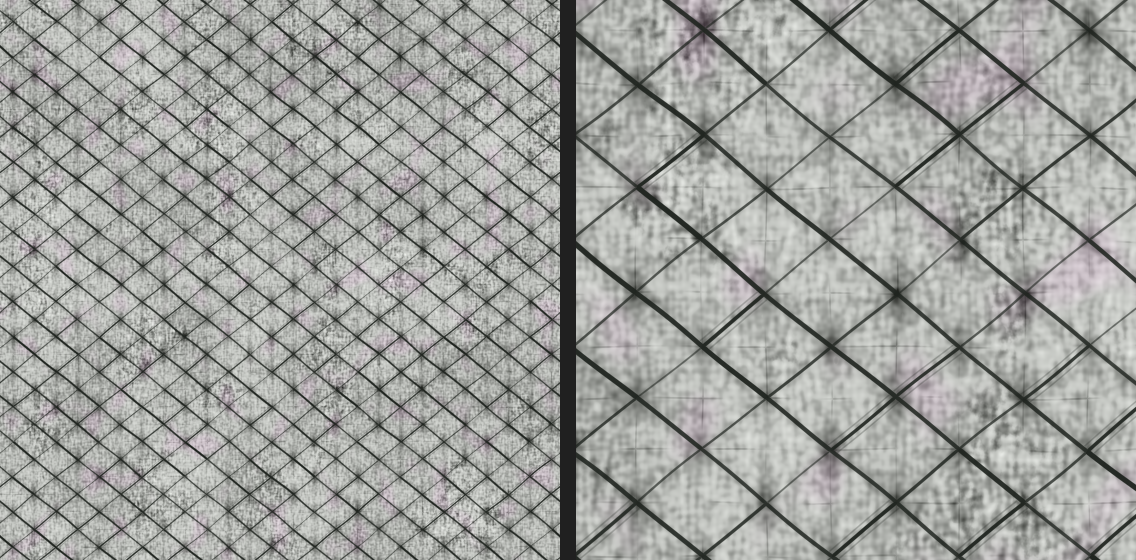
Left, the full canvas; right, a detail of the centre.
This texture is drawn by a WebGL 1 fragment shader. Its source:

```glsl
precision highp float;
// Weathered grey diamond slates: two families of diagonal joints form a lattice.
// Each joint has its own weight, soot streaks hang on the crossings, and
// wrapping gradient noise adds fibres, mottling and broad stains.

uniform vec2 u_resolution;

const vec2 REPEATS = vec2(13.0, 16.0);      // diamonds across and down
const vec2 PHASE = vec2(0.305, 0.375);      // position of the first crossing
const float HEAVY_WIDTH = 0.00125;          // half widths, in canvas units
const float LIGHT_WIDTH = 0.00075;
const float SHADOW_REACH = 0.0045;
const float SHADOW_DEPTH = 0.13;
const float WOBBLE = 0.045;
const float BASE_TONE = 0.745;
const float TILE_VARIATION = 0.05;
const float STREAK_DEPTH = 0.34;
const float STAIN_DEPTH = 0.32;
const float GRAIN_DEPTH = 0.25;
const float HAIRLINE_DEPTH = 0.13;
const vec3 JOINT_COLOR = vec3(0.12, 0.14, 0.12);
const vec3 SLATE_TINT = vec3(0.0, 0.010, -0.008);
const vec3 PLUM_TINT = vec3(0.025, -0.025, 0.020);

float hash(vec2 p) {
  return fract(sin(dot(p, vec2(127.1, 311.7))) * 43758.545);
}

// Random value per lattice element, repeating with the canvas
float latticeHash(vec2 p, float seed) {
  return hash(mod(p + 0.125, REPEATS) + seed);
}

float cornerSlope(vec2 cell, vec2 offset, vec2 period) {
  float angle = 6.28318 * hash(mod(cell + 0.5, period) + period.yx * 0.37);
  return dot(vec2(cos(angle), sin(angle)), offset);
}

// Gradient noise that wraps after a whole number of cells
float noise(vec2 uv, vec2 period) {
  vec2 p = uv * period;
  vec2 i = floor(p), f = fract(p);
  vec2 w = f * f * f * (f * (f * 6.0 - 15.0) + 10.0);
  vec2 e = vec2(1.0, 0.0);
  return mix(
    mix(cornerSlope(i, f, period), cornerSlope(i + e, f - e, period), w.x),
    mix(cornerSlope(i + e.yx, f - e.yx, period),
        cornerSlope(i + 1.0, f - 1.0, period), w.x), w.y);
}

float fbm(vec2 uv, vec2 period) {
  float sum = 0.0, gain = 1.0;
  for (int i = 0; i < 5; i++) {
    sum += gain * noise(uv, period);
    period *= 2.0;
    gain *= 0.6;
  }
  return sum;
}

float nearest(float x) { return floor(x + 0.5); }

float stroke(float dist, float halfWidth, float pixel) {
  return 1.0 - smoothstep(halfWidth - 0.6 * pixel, halfWidth + 0.8 * pixel, dist);
}

// Lattice position of a point given in diagonal coordinates
vec2 fromDiagonals(float a, float b) { return 0.5 * vec2(a + b, a - b); }

void main() {
  vec2 uv = gl_FragCoord.xy / u_resolution;
  float pixel = 1.0 / min(u_resolution.x, u_resolution.y);
  vec2 warp = vec2(noise(uv, vec2(11.0)), noise(uv, vec2(14.0)));
  vec2 g = uv * REPEATS - PHASE + WOBBLE * warp;

  // Diagonal coordinates: joints lie on whole numbers
  float a = g.x + g.y, b = g.x - g.y;
  float scale = length(REPEATS);
  float heavyDist = abs(a - nearest(a)) / scale;
  float lightDist = abs(b - nearest(b)) / scale;
  float heavyRand = latticeHash(fromDiagonals(nearest(a), floor(b) + 0.5), 3.0);
  float lightRand = latticeHash(fromDiagonals(floor(a) + 0.5, nearest(b)), 7.0);
  float tileRand = latticeHash(fromDiagonals(floor(a) + 0.5, floor(b) + 0.5), 11.0);

  // Joints, with a faint doubled edge on some of them
  float heavy = stroke(heavyDist, HEAVY_WIDTH * mix(0.7, 1.3, heavyRand), pixel);
  float light = stroke(lightDist, LIGHT_WIDTH * mix(0.6, 1.4, lightRand), pixel);
  float doubled = stroke(abs(lightDist - 0.0035), 0.0004, pixel) * step(0.75, lightRand);
  float joint = max(heavy * mix(0.75, 1.0, heavyRand), light * mix(0.55, 0.95, lightRand));
  joint = max(joint, 0.25 * doubled);
  float shadow = exp(-heavyDist / SHADOW_REACH) + 0.6 * exp(-lightDist / SHADOW_REACH);

  // Fibres, mottling and stains
  float fibres = noise(uv, vec2(251.0, 67.0)) + 0.5 * noise(uv, vec2(83.0, 239.0));
  float speckle = noise(uv, vec2(233.0)) + 0.6 * noise(uv, vec2(120.0));
  float stains = fbm(uv, vec2(5.0));
  float patches = smoothstep(0.0, 0.5, fbm(uv, vec2(9.0, 7.0)));
  float mottle = smoothstep(0.0, 0.45, fbm(uv, vec2(47.0, 41.0)));

  // Soot streaks above and below each crossing
  float column = nearest(2.0 * g.x);
  float row = nearest(g.y - 0.5 * column) + 0.5 * column;
  float sootRand = latticeHash(vec2(0.5 * column, row), 19.0);
  float across = (2.0 * g.x - column) / (0.10 + 0.06 * sootRand);
  float along = (g.y - row) / 0.27;
  float run = 0.25 * smoothstep(-0.1, 0.4, noise(uv, vec2(26.0, 9.0)));
  float soot = exp(-across * across) * (exp(-along * along) * mix(0.25, 1.0, sootRand) + run);
  soot *= clamp(0.8 + 1.2 * fibres, 0.2, 1.4);

  // Broken hairlines level with and plumb through the crossings
  float level = stroke(abs(2.0 * g.y - nearest(2.0 * g.y)) / (2.0 * REPEATS.y), 0.0005, pixel);
  float plumb = stroke(abs(2.0 * g.x - column) / (2.0 * REPEATS.x), 0.0004, pixel);
  float broken = smoothstep(-0.1, 0.3, noise(uv, vec2(39.0, 32.0)));

  float tone = BASE_TONE + TILE_VARIATION * (tileRand - 0.5);
  tone += GRAIN_DEPTH * (fibres + 0.8 * speckle) * (0.8 + 0.5 * patches);
  tone -= STAIN_DEPTH * (0.35 * stains + 0.5 * patches * mottle);
  tone -= STREAK_DEPTH * soot + SHADOW_DEPTH * shadow;
  tone -= HAIRLINE_DEPTH * broken * max(level, plumb);
  tone = max(tone - 0.5 * max(tone - 0.76, 0.0), 0.13);

  vec3 color = vec3(tone) + SLATE_TINT;
  color += PLUM_TINT * smoothstep(0.1, 0.5, noise(uv, vec2(21.0, 17.0)));
  gl_FragColor = vec4(mix(color, JOINT_COLOR, clamp(joint, 0.0, 1.0)), 1.0);
}
```
